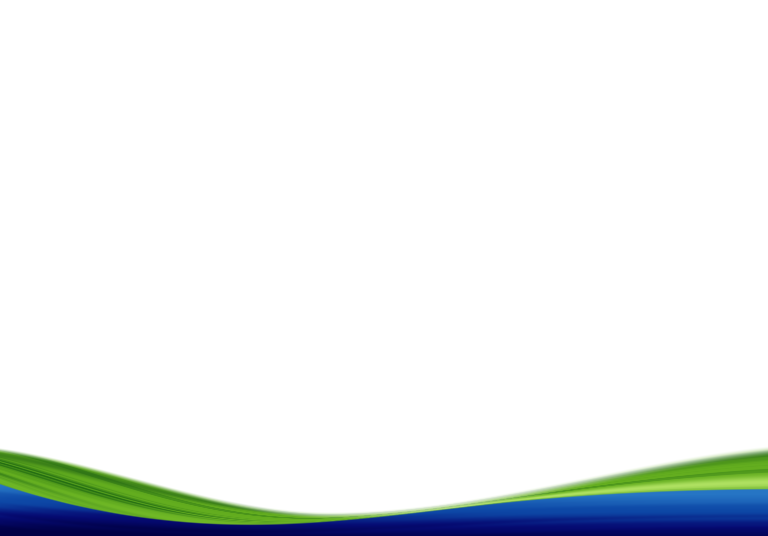
A WebGL 1 fragment shader for this background:

```glsl
precision highp float;
// Green and blue silky waves sweeping along the foot of a white page.
uniform vec2 u_resolution;

float hash(float n) {
  return fract(sin(n * 127.1) * 43758.5453);
}

float noise(float x) {
  float i = floor(x);
  return mix(hash(i), hash(i + 1.0), smoothstep(0.0, 1.0, x - i));
}

// Cubic through points a and b, with slopes m.x and m.y at the ends
float curve(float x, vec2 a, vec2 b, vec2 m) {
  float w = b.x - a.x;
  float t = (x - a.x) / w;
  float s = 1.0 - t;
  return a.y * s * s * (1.0 + 2.0 * t) + b.y * t * t * (3.0 - 2.0 * t)
       + w * t * s * (m.x * s - m.y * t);
}

float greenTop(float x) {
  vec2 low = vec2(0.43, 0.0425);
  if (x < low.x) return curve(x, vec2(0.0, 0.162), low, vec2(-0.2, 0.0));
  return curve(x, low, vec2(1.0, 0.1655), vec2(0.0, 0.15));
}

float blueTop(float x) {
  vec2 low = vec2(0.326, 0.021);
  vec2 bend = vec2(0.65, 0.061);
  if (x < low.x) return curve(x, vec2(0.0, 0.0967), low, vec2(-0.48, 0.0));
  if (x < bend.x) return curve(x, low, bend, vec2(0.0, 0.155));
  return curve(x, bend, vec2(1.0, 0.0874), vec2(0.155, 0.01));
}

vec3 greenSilk(float x, float t) {
  float right = smoothstep(0.42, 0.72, x);
  // Fine strands slant across the band on the left and follow it on the right
  float strand = t + 1.4 * min(x, 0.4);
  float streak = 0.65 * noise(strand * 11.0 + 3.0) + 0.35 * noise(strand * 31.0);
  vec3 color = mix(vec3(0.13, 0.42, 0.07), vec3(0.39, 0.68, 0.12),
                   smoothstep(0.1, 0.75, streak + 0.2 - 0.15 * t));
  // Shaded upper fold and bright lower fold
  float fold = exp(-pow((t - 0.83) / 0.09, 2.0));
  color = mix(color, vec3(0.14, 0.4, 0.08), fold * 0.6);
  color = mix(color, vec3(0.46, 0.74, 0.16),
              (1.0 - smoothstep(0.1, 0.4, t)) * 0.7);
  float lime = exp(-pow((t - 0.16) / 0.15, 2.0)) * right;
  return mix(color, vec3(0.73, 0.91, 0.42), lime * 0.85);
}

vec3 blueSilk(float x, float y, float edge) {
  float lift = y - 0.018 * (1.0 - smoothstep(0.0, 0.5, x));
  lift += 0.008 * (noise(y * 160.0 - edge * 70.0) - 0.5);
  vec3 color = mix(vec3(0.0, 0.0, 0.27), vec3(0.02, 0.04, 0.45),
                   smoothstep(-0.01, 0.022, lift));
  color = mix(color, vec3(0.05, 0.28, 0.65), smoothstep(0.015, 0.046, lift));
  return mix(color, vec3(0.15, 0.46, 0.77), smoothstep(0.044, 0.078, lift));
}

void main() {
  vec2 uv = gl_FragCoord.xy / u_resolution;
  float pixel = 1.0 / u_resolution.y;
  float top = greenTop(uv.x);
  float edge = blueTop(uv.x);
  float t = clamp((uv.y - edge) / (top - edge), 0.0, 1.0);

  // Green band, melting into the white above it
  float fade = mix(0.008, 0.018, smoothstep(0.1, 0.95, uv.x));
  float cover = 1.0 - smoothstep(top - fade, top + 0.003, uv.y);
  vec3 color = mix(vec3(1.0), greenSilk(uv.x, t), cover);

  // Blue body below
  float below = 1.0 - smoothstep(edge - pixel, edge + pixel, uv.y);
  color = mix(color, blueSilk(uv.x, uv.y, edge), below);

  gl_FragColor = vec4(color, 1.0);
}
```
